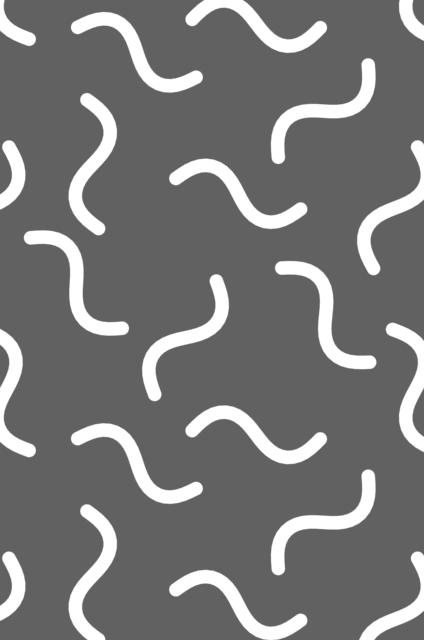
Give the GLSL for this pattern, as a Shadertoy shader.

```glsl
// Scattered white S-shaped squiggles with round ends on flat grey, tiled seamlessly.

const float TAU = 6.2831853;
const vec2 TILES_ACROSS = vec2(1.0375, 1.5562); // tiles visible on the canvas
const vec3 GREY = vec3(0.38);
const vec3 WHITE = vec3(1.0);

// Squiggle shape, in units of one tile
const float CHORD = 0.3141;
const float AMPLITUDE = 0.05;
const float ROUNDING = 0.0035;
const float HALF_WIDTH = 0.0165;
const float REACH = 0.19;
const int SEGMENTS = 24;

// Centre x, centre y and heading of each squiggle in the tile
const int COUNT = 10;
const vec3 SQUIGGLES[COUNT] = vec3[COUNT](
    vec3(0.335, 0.429, -0.397),
    vec3(0.627, 0.499, -0.065),
    vec3(0.791, 0.286, -2.347),
    vec3(0.227, 0.157, -1.480),
    vec3(0.583, 0.085, -0.240),
    vec3(0.968, 0.051, -1.921),
    vec3(0.187, 0.868, -0.776),
    vec3(0.797, 0.790, -0.817),
    vec3(0.454, 0.735, -2.072),
    vec3(0.016, 0.608, -1.211)
);

// Shortest offset between two points of the repeating tile
vec2 wrapOffset(vec2 offset) {
    return offset - floor(offset + 0.5);
}

// Expresses an offset in axes along and across a heading
vec2 toLocal(vec2 offset, float heading) {
    vec2 along = vec2(cos(heading), sin(heading));
    return vec2(dot(offset, along), dot(offset, vec2(-along.y, along.x)));
}

float segmentDistance(vec2 p, vec2 a, vec2 b) {
    vec2 pa = p - a, ba = b - a;
    return length(pa - ba * clamp(dot(pa, ba) / dot(ba, ba), 0.0, 1.0));
}

// One full wave with slightly fattened crests, t from -0.5 to 0.5
vec2 wavePoint(float t) {
    return vec2(CHORD * t - ROUNDING * sin(2.0 * TAU * t),
                -AMPLITUDE * sin(TAU * t));
}

float squiggleDistance(vec2 p, float halfWidth) {
    float nearest = 1.0;
    vec2 previous = wavePoint(-0.5);
    for (int i = 1; i <= SEGMENTS; i++) {
        vec2 next = wavePoint(float(i) / float(SEGMENTS) - 0.5);
        nearest = min(nearest, segmentDistance(p, previous, next));
        previous = next;
    }
    return nearest - halfWidth;
}

// Distance to the closest squiggle of the tiled field
float fieldDistance(vec2 p) {
    float nearest = 1.0;
    for (int i = 0; i < COUNT; i++) {
        vec2 offset = wrapOffset(p - SQUIGGLES[i].xy);
        if (length(offset) < REACH) {
            vec2 local = toLocal(offset, SQUIGGLES[i].z);
            nearest = min(nearest, squiggleDistance(local, HALF_WIDTH));
        }
    }
    return nearest;
}

void mainImage(out vec4 fragColor, in vec2 fragCoord) {
    vec2 p = fragCoord / iResolution.xy * TILES_ACROSS;
    float pixel = TILES_ACROSS.y / iResolution.y;

    // Soft-edged strokes over the flat ground
    float ink = 1.0 - smoothstep(-0.9 * pixel, 0.9 * pixel, fieldDistance(p));
    fragColor = vec4(mix(GREY, WHITE, ink), 1.0);
}
```
